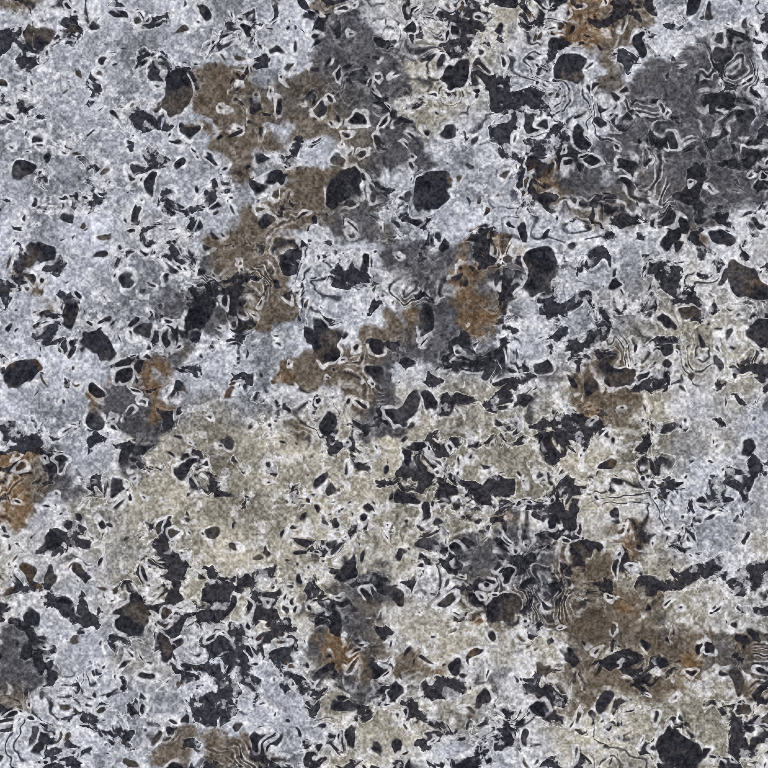
Reproduce this texture procedurally as a WebGL 1 fragment shader.

```glsl
precision highp float;
// Weathered, pitted concrete with brown stains, pale crust and dark holes.
uniform vec2 u_resolution;

const vec3 WARM_STONE = vec3(0.61, 0.59, 0.55);
const vec3 COOL_STONE = vec3(0.62, 0.63, 0.67);
const vec3 BROWN_STAIN = vec3(0.37, 0.33, 0.29);
const vec3 SLATE_STAIN = vec3(0.29, 0.29, 0.31);
const vec3 RUST = vec3(0.43, 0.33, 0.23);
const vec3 HOLE = vec3(0.14, 0.14, 0.17);
const vec3 CHALK = vec3(0.85, 0.85, 0.87);

float hash(vec2 p) {
  vec3 q = fract(p.xyx * 0.1031);
  q += dot(q, q.yzx + 33.33);
  return fract((q.x + q.y) * q.z);
}

vec2 hash2(vec2 p) {
  return vec2(hash(p), hash(p + 57.0));
}

float noise(vec2 p) {
  vec2 cell = floor(p);
  vec2 f = fract(p);
  f = f * f * (3.0 - 2.0 * f);
  float low = mix(hash(cell), hash(cell + vec2(1.0, 0.0)), f.x);
  float high = mix(hash(cell + vec2(0.0, 1.0)), hash(cell + 1.0), f.x);
  return mix(low, high, f.y);
}

float fbm(vec2 p) {
  float sum = 0.0;
  float total = 0.0;
  float amplitude = 1.0;
  for (int i = 0; i < 5; i++) {
    sum += amplitude * noise(p);
    total += amplitude;
    amplitude *= 0.56;
    p = mat2(1.6, 1.2, -1.2, 1.6) * p + 19.7;
  }
  return sum / total;
}

// Shifts a point by noise so that outlines become ragged.
vec2 warp(vec2 p, float frequency, float amount) {
  vec2 q = p * frequency;
  return p + amount * (vec2(noise(q + 11.0), noise(q + 83.0)) - 0.5);
}

// Signed distance to scattered, stretched holes, in canvas units.
float holeDistance(vec2 p, float cells, float density, float seed) {
  vec2 grid = p * cells;
  float nearest = 1.0;
  for (int y = -1; y <= 1; y++) {
    for (int x = -1; x <= 1; x++) {
      vec2 cell = floor(grid) + vec2(float(x), float(y));
      vec2 offset = grid - cell - hash2(cell + seed);
      float size = hash(cell + seed + 17.0);
      float angle = 6.2832 * hash(cell + seed + 29.0);
      float c = cos(angle);
      float s = sin(angle);
      offset = mat2(c, s, -s, c) * offset * vec2(0.85, 1.35);
      float d = length(offset) - mix(0.09, 0.32, size * size);
      nearest = min(nearest, mix(1.0, d, step(hash(cell + seed + 41.0), density)));
    }
  }
  return nearest / cells;
}

// Soft band around a value: 1 at the centre, 0 beyond the width.
float band(float value, float centre, float width) {
  return 1.0 - smoothstep(0.4 * width, width, abs(value - centre));
}

void main() {
  vec2 uv = gl_FragCoord.xy / min(u_resolution.x, u_resolution.y);
  vec2 ragged = warp(warp(uv, 42.0, 0.016), 120.0, 0.007);
  float grain = noise(uv * 240.0) + noise(uv * 470.0 + 31.0) - 1.0;
  float decay = smoothstep(0.36, 0.60, fbm(uv * 5.0 + 7.0));

  // Mottled stone
  float coolness = smoothstep(0.42, 0.60, fbm(uv * 3.2 + 40.0));
  vec3 color = mix(WARM_STONE, COOL_STONE, coolness);
  color *= 0.58 + 0.84 * fbm(uv * 17.0 + 3.0);

  // Broad stains, slightly wider than tall
  float stainField = fbm(ragged * vec2(6.5, 8.0) + 61.0);
  float stain = smoothstep(0.545, 0.605, stainField);
  vec3 stainColor = mix(BROWN_STAIN, SLATE_STAIN, smoothstep(0.43, 0.57, fbm(uv * 5.0 + 90.0)));
  stainColor = mix(stainColor, RUST, 0.8 * smoothstep(0.59, 0.68, fbm(uv * 8.0 + 120.0)));
  color = mix(color, stainColor * (0.75 + 0.5 * fbm(uv * 50.0)), 0.9 * stain);
  color = mix(color, CHALK, 0.4 * band(stainField, 0.53, 0.03) * decay);

  // Swirling cracks with chalky edges
  float swirl = abs(fract(noise(ragged * 24.0 + 5.0) * 4.0) - 0.5);
  float swirlMask = decay * smoothstep(0.50, 0.62, noise(uv * 19.0 + 70.0));
  color = mix(color, CHALK, 0.55 * swirlMask * band(swirl, 0.24, 0.11));
  color = mix(color, HOLE, 0.75 * swirlMask * (1.0 - smoothstep(0.03, 0.12, swirl)));

  // Broken crust: dark hollows beside pale flakes
  float crust = fbm(ragged * vec2(32.0, 38.0) + 150.0) + 0.07 * (decay - 0.5);
  color = mix(color, CHALK, 0.65 * band(crust, 0.58, 0.032) * (1.0 - 0.7 * stain));
  color = mix(color, HOLE, 0.85 * smoothstep(0.615, 0.655, crust));
  float flakes = fbm(uv * 62.0 + 210.0);
  color = mix(color, CHALK, 0.6 * smoothstep(0.61, 0.69, flakes) * (1.0 - 0.8 * stain));

  // Holes of three sizes with patchy light rims
  float holes = holeDistance(ragged, 11.0, 0.50, 0.0);
  holes = min(holes, holeDistance(ragged, 25.0, 0.42, 130.0));
  holes = min(holes, holeDistance(ragged, 56.0, 0.30, 260.0));
  float rim = band(holes, 0.003, 0.0035) * smoothstep(0.40, 0.62, noise(uv * 48.0 + 33.0));
  color = mix(color, CHALK, 0.75 * rim);
  vec3 holeColor = mix(HOLE, stainColor, 0.6 * smoothstep(0.48, 0.62, fbm(uv * 30.0 + 14.0)));
  color = mix(color, holeColor, 0.92 * (1.0 - smoothstep(-0.0018, 0.0012, holes)));

  // Sandy grain, weaker in the dark
  float brightness = dot(color, vec3(0.333));
  color += grain * mix(0.10, 0.25, smoothstep(0.15, 0.60, brightness));
  gl_FragColor = vec4(clamp(color, 0.0, 1.0), 1.0);
}
```
